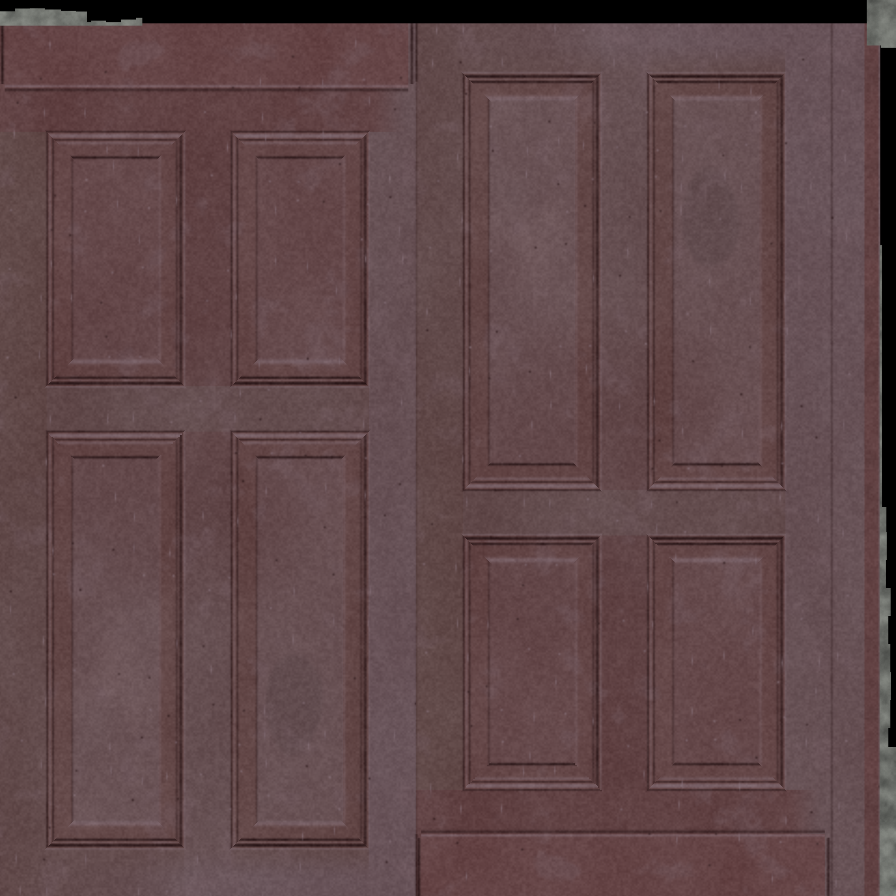
Write a WebGL 2 fragment shader that draws this texture.

```glsl
#version 300 es
precision highp float;
uniform vec2 u_resolution;
out vec4 outColor;

#define GRID 768.0
#define DOOR_WIDTH 357.0
#define FLIP_HEIGHT 790.0
#define FIELD_INSET 22.0
#define GRAIN 0.035
#define MOTTLE 0.075
#define SPECK_CELL 27.0
#define BROWN vec3(0.370, 0.275, 0.270)
#define OXBLOOD vec3(0.380, 0.255, 0.260)
#define MAUVE vec3(0.410, 0.328, 0.350)
#define SHINE vec3(0.520, 0.440, 0.475)
#define SHADOW vec3(0.170, 0.095, 0.100)

float px; // size of one pixel in grid units

float hash(vec2 p) {
  vec3 v = fract(vec3(p.xyx) * 0.1031);
  v += dot(v, v.yzx + 33.33);
  return fract((v.x + v.y) * v.z);
}

float noise(vec2 p) {
  vec2 i = floor(p), f = fract(p);
  f = f * f * (3.0 - 2.0 * f);
  return mix(mix(hash(i), hash(i + vec2(1, 0)), f.x),
             mix(hash(i + vec2(0, 1)), hash(i + vec2(1, 1)), f.x), f.y);
}

float fbm(vec2 p) {
  float sum = 0.0, amp = 0.5;
  for (int i = 0; i < 5; i++) {
    sum += amp * noise(p);
    p = p * 2.03 + 17.0;
    amp *= 0.5;
  }
  return sum;
}

float step1(float edge, float x) { return smoothstep(-px, px, x - edge); }
float span(float x, float a, float b) { return step1(a, x) * (1.0 - step1(b, x)); }
float box(vec2 p, vec2 a, vec2 b) { return span(p.x, a.x, b.x) * span(p.y, a.y, b.y); }
float ridge(float d, float center, float width) {
  float t = (d - center) / width;
  return exp(-t * t);
}

// Signed moulding light: positive is lit, negative is shaded
float moulding(vec2 e, vec2 side) {
  float d = min(e.x, e.y);
  if (e.y < e.x) {
    if (side.y < 0.0)
      return 0.65 * ridge(d, 3.5, 2.2) - 0.6 * ridge(d, 0.0, 1.1) - 0.6 * ridge(d, 6.8, 1.1)
           + 0.4 * ridge(d, 9.5, 1.6) - 0.75 * ridge(d, FIELD_INSET, 1.3);
    return 0.35 * ridge(d, -0.5, 1.1) - 0.9 * ridge(d, 2.5, 1.6) + 0.3 * ridge(d, 5.0, 1.0)
         - 0.8 * ridge(d, 7.2, 1.3) + 0.55 * ridge(d, FIELD_INSET - 1.0, 2.2);
  }
  if (side.x < 0.0)
    return 0.25 * ridge(d, 2.8, 1.2) - 0.55 * ridge(d, 0.5, 1.1) - 0.45 * ridge(d, 5.5, 1.1)
         - 0.3 * ridge(d, FIELD_INSET, 1.2);
  return 0.3 * ridge(d, 0.0, 1.1) - 0.65 * ridge(d, 3.0, 1.5) - 0.35 * ridge(d, 6.5, 1.2)
       + 0.25 * ridge(d, FIELD_INSET - 1.0, 1.4);
}

vec3 door(vec2 q) {
  // Stiles and rails
  float lower = smoothstep(150.0, 650.0, q.y);
  vec3 col = mix(BROWN, MAUVE, 0.25 * lower);
  col = mix(col, mix(OXBLOOD * 0.96, mix(BROWN, MAUVE, 0.5), lower), span(q.x, 158.0, 198.0));
  col = mix(col, mix(BROWN, MAUVE, 0.7 + 0.3 * lower), step1(316.0, q.x));
  col = mix(col, mix(BROWN, MAUVE, 0.35), box(q, vec2(40, 331), vec2(316, 370)));
  col = mix(col, MAUVE, smoothstep(725.0, 755.0, q.y) * smoothstep(0.0, 250.0, q.x));
  col = mix(col, OXBLOOD * 0.98, (1.0 - step1(113.0, q.y)) * (1.0 - smoothstep(315.0, 350.0, q.x)));
  float head = box(q, vec2(4, 10), vec2(350, 75));
  col = mix(col, OXBLOOD * 1.03, head);
  float light = span(q.x, 4.0, 350.0) * (0.5 * ridge(q.y, 74.0, 1.4) - 0.55 * ridge(q.y, 77.0, 1.6));
  light -= (1.0 - step1(72.0, q.y)) * (0.8 * ridge(q.x, 2.0, 1.3) + 0.7 * ridge(q.x, 353.0, 1.4));

  // Four raised panels
  for (int i = 0; i < 4; i++) {
    bool tall = i > 1;
    vec2 c = vec2(99.0 + 158.0 * float(i % 2), tall ? 548.5 : 222.0);
    vec2 r = q - c, e = vec2(59.0, tall ? 178.5 : 109.0) - abs(r);
    float d = min(e.x, e.y);
    vec3 face = mix(OXBLOOD, mix(BROWN, MAUVE, 0.55) * 1.03, 0.3 + 0.7 * lower);
    col = mix(col, mix(OXBLOOD, BROWN, 0.3 + 0.3 * lower) * 1.02, step1(0.0, d));
    col = mix(col, face, step1(FIELD_INSET, d));
    if (d > -4.0) light += moulding(e, r);
  }

  // Worn patches and oval stain
  float wear = fbm(q / 35.0 + 4.0);
  vec2 stain = (q - vec2(252, 603)) / vec2(25, 46);
  col *= 1.0 - 0.07 * (1.0 - smoothstep(0.85, 1.05, length(stain) + 0.3 * (wear - 0.5)));
  vec2 bloom = (q - vec2(92, 625)) / vec2(35, 75);
  col += 0.05 * exp(-dot(bloom, bloom)) * smoothstep(0.4, 0.7, wear);
  col += MOTTLE * (fbm(q / vec2(55, 90)) - 0.48) * vec3(0.8, 1.0, 1.05);
  col = mix(col, MAUVE * 1.1, 0.35 * smoothstep(0.56, 0.75, fbm(q / 22.0 + 70.0)));
  light *= 0.8 + 0.4 * noise(q / 9.0);
  col = mix(col, SHINE, clamp(light, 0.0, 1.0));
  col = mix(col, SHADOW, clamp(-light, 0.0, 1.0));

  // Scattered chips and scratches
  vec2 cell = floor(q / SPECK_CELL);
  float pick = hash(cell + 5.0);
  vec2 at = (cell + 0.2 + 0.6 * vec2(hash(cell + 31.0), hash(cell + 67.0))) * SPECK_CELL;
  vec2 size = pick < 0.2 ? vec2(0.8, 3.5) : vec2(1.2);
  float chip = exp(-dot((q - at) / size, (q - at) / size)) * step(pick, 0.5);
  return mix(col, pick < 0.35 ? SHINE : SHADOW, 0.5 * chip);
}

void main() {
  vec2 p = gl_FragCoord.xy / u_resolution * GRID;
  p.y = GRID - p.y;
  px = 0.6 * GRID / u_resolution.y;

  // Second door repeats the first upside down
  vec2 q = p.x < DOOR_WIDTH ? p : vec2(p.x - DOOR_WIDTH, FLIP_HEIGHT - p.y);
  vec3 col = door(q);
  float seamEnds = 1.0 - span(p.y, 70.0, 715.0);
  col = mix(col, SHADOW, ridge(p.x, DOOR_WIDTH, 1.2) * (0.2 + 0.4 * seamEnds));
  col = mix(col, SHADOW, 0.3 * ridge(p.x, 713.0, 1.2));
  col = mix(col, OXBLOOD * (0.95 + 0.1 * noise(p / 12.0)), span(p.x, 741.0, 753.0));
  col += GRAIN * (noise(p / 1.6) + noise(p / 3.1) - 1.0);

  // Black border with ragged stone remnants
  float outside = max(1.0 - step1(20.0, p.y), step1(754.5, p.x));
  col = mix(col, vec3(0), outside);
  float stepX = hash(vec2(floor(p.x / 13.0), 3.0)), stepY = hash(vec2(8.0, floor(p.y / 24.0)));
  float stoneTop = (p.x < 75.0 ? 6.0 : 15.0) + 5.0 * stepX;
  float stone = box(p, vec2(-9, stoneTop), vec2(122, 22));
  stone = max(stone, box(p, vec2(743, -9), vec2(757, 39)));
  stone = max(stone, box(p, vec2(755, -9), vec2(780, 41)));
  float reach = p.y < 435.0 ? 756.0 : p.y < 640.0 ? 759.0 + 5.0 * stepY : 780.0;
  stone = max(stone, box(p, vec2(754, 210), vec2(reach, 780)));
  vec3 stoneColor = vec3(0.43, 0.44, 0.42) * (0.6 + 0.8 * fbm(p / 11.0));
  col = mix(col, stoneColor, stone);
  outColor = vec4(clamp(col, 0.0, 1.0), 1.0);
}
```
